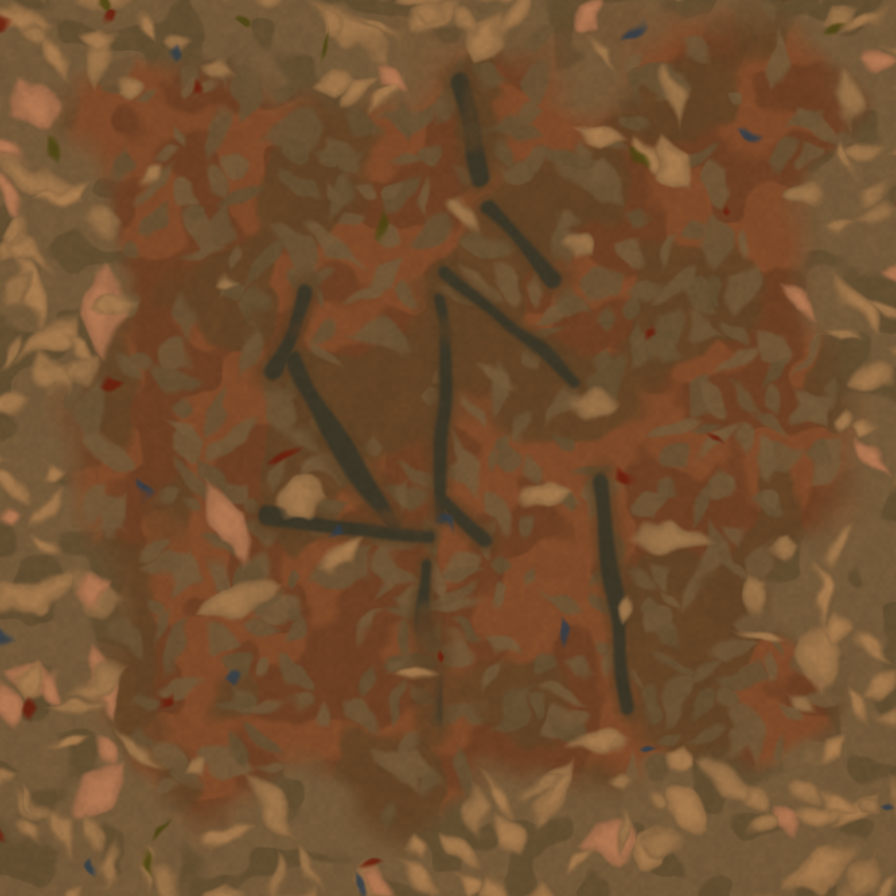
This texture is drawn by a Shadertoy shader. Its source:

```glsl
// Rust-red earth with dark cracks, framed by sandy gravel and flecked with coloured specks.

const vec3 SOIL = vec3(0.455, 0.350, 0.222);
const vec3 SHADE = vec3(0.365, 0.290, 0.175);
const vec3 RUST = vec3(0.465, 0.270, 0.148);
const vec3 UMBER = vec3(0.375, 0.262, 0.142);
const vec3 SAND = vec3(0.630, 0.460, 0.285);
const vec3 PINK = vec3(0.670, 0.430, 0.300);
const vec3 CRACK = vec3(0.235, 0.212, 0.150);
const vec3 RED = vec3(0.420, 0.110, 0.040);
const vec3 OLIVE = vec3(0.300, 0.270, 0.060);
const vec3 BLUE = vec3(0.190, 0.240, 0.290);

const float EDGE = 0.0035;        // softness of flake outlines
const float WARP = 0.022;         // how far outlines wander
const float CRACK_WIDTH = 0.009;
const float GRAIN = 0.045;        // strength of the fine grit
const int CRACKS = 10;

// Main cracks, each as start and end point
const vec4 CRACK_LINES[CRACKS] = vec4[CRACKS](
    vec4(0.492, 0.670, 0.495, 0.420), vec4(0.475, 0.370, 0.478, 0.180),
    vec4(0.325, 0.600, 0.440, 0.410), vec4(0.300, 0.425, 0.480, 0.400),
    vec4(0.495, 0.440, 0.540, 0.395), vec4(0.670, 0.460, 0.700, 0.210),
    vec4(0.510, 0.910, 0.540, 0.800), vec4(0.550, 0.765, 0.620, 0.690),
    vec4(0.305, 0.590, 0.340, 0.670), vec4(0.500, 0.700, 0.640, 0.575));

float hash(vec2 p) {
    vec3 q = fract(p.xyx * vec3(0.1031, 0.1030, 0.0973));
    q += dot(q, q.yzx + 33.33);
    return fract((q.x + q.y) * q.z);
}

vec2 hash2(vec2 p) { return vec2(hash(p), hash(p + 71.7)); }

float noise(vec2 p) {
    vec2 i = floor(p), f = fract(p);
    f = f * f * (3.0 - 2.0 * f);
    return mix(mix(hash(i), hash(i + vec2(1, 0)), f.x),
               mix(hash(i + vec2(0, 1)), hash(i + vec2(1, 1)), f.x), f.y);
}

vec2 wander(vec2 p, float scale) {
    return vec2(noise(p * scale + 5.0), noise(p * scale + 47.0)) - 0.5;
}

// 1 on the red bed, 0 on the gravel rim
float bedMask(vec2 p) {
    vec2 d = abs(p - vec2(0.5, 0.52)) - vec2(0.31, 0.31);
    float dist = length(max(d, 0.0)) - 0.09;
    return smoothstep(0.03, -0.03, dist + 0.13 * (noise(p * 9.0) - 0.5));
}

// Scattered angular flakes: x = coverage, y = tone, z = inner light
vec3 flakes(vec2 p, float cells, float rimChance, float bedChance, float seed) {
    vec3 best = vec3(0.0);
    vec2 home = floor(p * cells);
    for (int y = -1; y <= 1; y++)
    for (int x = -1; x <= 1; x++) {
        vec2 id = home + vec2(x, y), key = id + seed;
        vec2 center = (id + 0.15 + 0.7 * hash2(key)) / cells;
        if (hash(key + 13.1) > mix(rimChance, bedChance, bedMask(center))) continue;
        float angle = 6.2832 * hash(key + 29.3);
        vec2 axis = vec2(cos(angle), sin(angle));
        vec2 d = p - center;
        vec2 q = abs(vec2(dot(d, axis), dot(d, vec2(-axis.y, axis.x))));
        vec2 radius = mix(vec2(0.28, 0.17), vec2(0.68, 0.33), hash2(key + 53.9)) / cells;
        q /= radius;
        float dist = (mix(length(q), q.x + q.y, 0.4) - 1.0) * radius.y;
        float cover = smoothstep(EDGE, -EDGE, dist);
        if (cover > best.x)
            best = vec3(cover, hash(key + 83.7), smoothstep(0.0, -0.7, dist / radius.y));
    }
    return best;
}

float segmentDistance(vec2 p, vec2 a, vec2 b) {
    vec2 ap = p - a, ab = b - a;
    return length(ap - ab * clamp(dot(ap, ab) / dot(ab, ab), 0.0, 1.0));
}

void mainImage(out vec4 fragColor, in vec2 fragCoord) {
    vec2 uv = fragCoord / iResolution.xy;
    vec2 p = uv + WARP * wander(uv, 26.0) + 0.4 * WARP * wander(uv, 60.0);
    float bed = bedMask(p);

    // Soil with dull shadows, then the red bed and its umber stains
    vec3 color = mix(SOIL, SHADE, 0.75 * smoothstep(0.60, 0.72, noise(p * vec2(24.0, 28.0))));
    vec3 earth = RUST * mix(0.92, 1.07, smoothstep(0.42, 0.56, noise(p * 22.0 + 9.0)));
    earth = mix(earth, UMBER, 0.85 * smoothstep(0.56, 0.66, noise(p * vec2(15.0, 9.0) + 31.0)));
    color = mix(color, earth, bed);

    // Soil flakes strewn over the bed
    for (int i = 0; i < 2; i++) {
        float layer = float(i);
        vec3 chip = flakes(p, 17.0 + 9.0 * layer, 0.0, 0.55, 100.0 + 60.0 * layer);
        color = mix(color, mix(SHADE, SOIL, 0.3 + 0.7 * chip.y), 0.9 * chip.x);
    }

    // Cracks with a brown halo, broken up along their length
    float dist = 1.0;
    vec2 bent = uv + 0.6 * WARP * wander(uv, 16.0);
    for (int i = 0; i < CRACKS; i++)
        dist = min(dist, segmentDistance(bent, CRACK_LINES[i].xy, CRACK_LINES[i].zw));
    float width = CRACK_WIDTH * mix(0.6, 1.5, noise(uv * 14.0));
    color = mix(color, UMBER * 0.95, 0.65 * smoothstep(3.0 * width, width, dist));
    color = mix(color, CRACK, smoothstep(0.2, 0.5, noise(uv * 19.0 + 3.0) + 0.15)
                * smoothstep(width + EDGE, width - EDGE, dist));

    // Sandy gravel, dense on the rim and sparse on the bed
    for (int i = 0; i < 2; i++) {
        float layer = float(i);
        vec3 stone = flakes(p, 14.0 + 8.0 * layer, 0.50, 0.07, 300.0 + 80.0 * layer);
        vec3 tint = mix(mix(SOIL, SAND, 0.55 + 0.45 * stone.y), PINK, 0.7 * step(0.88, stone.y));
        color = mix(color, tint * mix(0.93, 1.06, stone.z), stone.x);
    }

    // Tiny red, olive and blue specks
    vec3 speck = flakes(p, 46.0, 0.035, 0.012, 500.0);
    vec3 dye = speck.y < 0.35 ? RED : speck.y < 0.68 ? OLIVE : BLUE;
    color = mix(color, dye, 0.85 * speck.x);

    // Fine grit
    color *= 1.0 + GRAIN * (noise(uv * 230.0) + noise(uv * 120.0 + 17.0) - 1.0);
    fragColor = vec4(color, 1.0);
}
```
